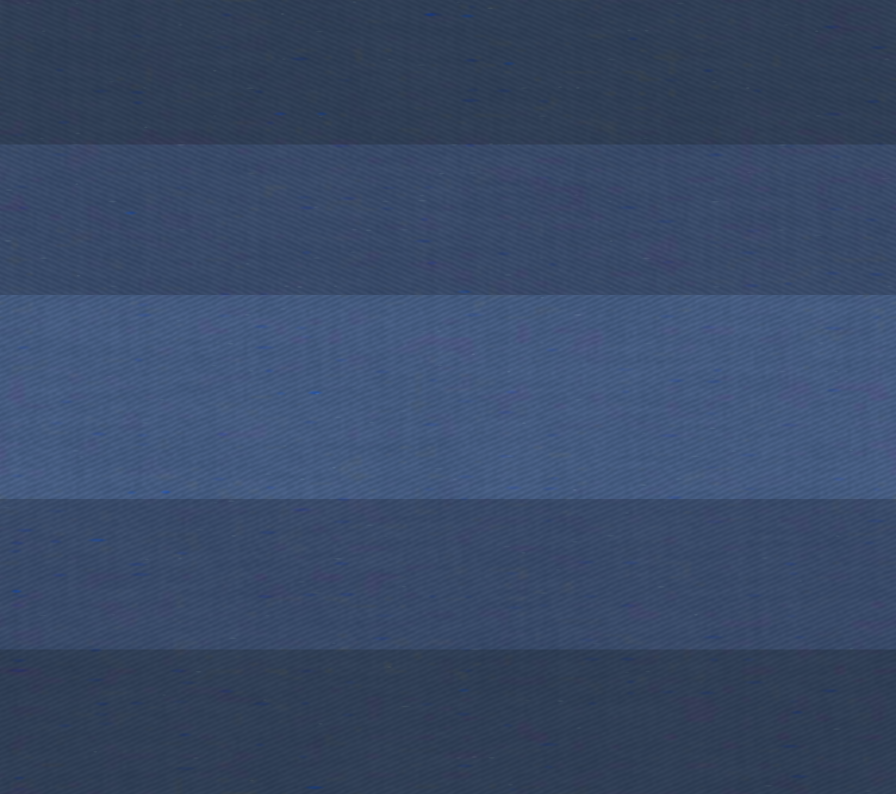
Give the GLSL for this texture, as a Shadertoy shader.

```glsl
// Blue denim twill in five horizontal bands, faded in the centre, with slubs and tinted yarns.

const float TAU = 6.28319;
const vec2 TWILL = vec2(72.0, 150.0);   // diagonal ribs across and down
const float INNER_EDGE = 0.1285;        // half height of the faded band
const float OUTER_EDGE = 0.318;         // half height of the middle bands

float hash(vec2 p) {
    return fract(sin(dot(p, vec2(127.1, 311.7))) * 43758.5453);
}

// Value noise with a whole number of cells, wrapping at the tile edges
float wrapNoise(vec2 uv, vec2 cells, float seed) {
    vec2 p = uv * cells;
    vec2 i = floor(p);
    vec2 f = fract(p);
    f = f * f * (3.0 - 2.0 * f);
    vec2 a = mod(i, cells) + seed;
    vec2 b = mod(i + 1.0, cells) + seed;
    return mix(mix(hash(a), hash(vec2(b.x, a.y)), f.x),
               mix(hash(vec2(a.x, b.y)), hash(b), f.x), f.y);
}

// Sparse horizontal flecks, at most one inside each wrapped cell
float flecks(vec2 uv, vec2 cells, float density, float seed) {
    vec2 p = uv * cells;
    vec2 id = mod(floor(p), cells) + seed;
    vec2 centre = 0.35 + 0.3 * vec2(hash(id + 3.1), hash(id + 5.7));
    vec2 radius = vec2(mix(0.14, 0.34, hash(id + 9.2)), 0.24);
    float d = length((fract(p) - centre) / radius);
    float strength = mix(0.35, 1.0, hash(id + 13.4));
    return (1.0 - smoothstep(0.2, 1.0, d)) * step(hash(id), density) * strength;
}

// Diagonal ribs broken into short stitches; slant is +1 rising, -1 falling
float twillTone(vec2 uv, float slant) {
    float wobble = wrapNoise(uv, vec2(64.0, 50.0), 11.0) - 0.5;
    float phase = TAU * (TWILL.x * uv.x - slant * TWILL.y * uv.y) + 1.6 * wobble;
    float rib = cos(phase);
    float stitch = cos(TAU * 144.0 * uv.x + 0.5 * phase * 2.0);
    return 0.32 * rib + 0.07 * stitch * (0.5 + 0.5 * rib);
}

// Fine grain, faint warp streaks and weft rows
float yarnWear(vec2 uv) {
    float grain = wrapNoise(uv, vec2(230.0, 250.0), 23.0) - 0.5;
    float warp = wrapNoise(uv, vec2(110.0, 7.0), 37.0) - 0.5;
    float weft = wrapNoise(uv, vec2(14.0, 130.0), 41.0) - 0.5;
    float cloud = wrapNoise(uv, vec2(9.0, 12.0), 53.0) - 0.5;
    return 0.5 * grain + 0.22 * warp + 0.32 * weft + 0.18 * cloud;
}

// Blends the three dyes by distance from the centre line
vec3 bandColor(float d, float aa, vec3 faded, vec3 middle, vec3 deep) {
    vec3 c = mix(faded, middle, smoothstep(-aa, aa, d - INNER_EDGE));
    return mix(c, deep, smoothstep(-aa, aa, d - OUTER_EDGE));
}

void mainImage(out vec4 fragColor, in vec2 fragCoord) {
    vec2 uv = fragCoord / iResolution.xy;
    float aa = 0.7 / iResolution.y;
    float fromCentre = abs(uv.y - 0.5);

    // Shadow and light yarn of every band
    vec3 shadow = bandColor(fromCentre, aa, vec3(0.24, 0.33, 0.47),
                            vec3(0.20, 0.27, 0.39), vec3(0.17, 0.23, 0.32));
    vec3 light = bandColor(fromCentre, aa, vec3(0.29, 0.38, 0.53),
                           vec3(0.24, 0.31, 0.43), vec3(0.20, 0.26, 0.35));

    // The weave turns over at the upper edge of the faded band
    float turn = smoothstep(-aa, aa, uv.y - 0.5 - INNER_EDGE);
    float tone = 0.5 + mix(twillTone(uv, 1.0), twillTone(uv, -1.0), turn);
    tone += yarnWear(uv);
    vec3 color = mix(shadow, light, tone);

    // Purple and olive tints gathered along a few weft rows
    float rows = wrapNoise(uv, vec2(3.0, 26.0), 61.0);
    float purple = smoothstep(0.62, 0.95, wrapNoise(uv, vec2(48.0, 84.0), 71.0));
    float olive = smoothstep(0.72, 1.0, wrapNoise(uv, vec2(60.0, 110.0), 83.0));
    color += purple * rows * vec3(0.025, -0.022, 0.004);
    color += olive * (1.0 - rows) * vec3(0.025, 0.012, -0.025);

    // Blue slubs: many faint ones, a few vivid ones, and pale loose fibres
    float faint = flecks(uv, vec2(22.0, 74.0), 0.13, 97.0);
    float vivid = flecks(uv, vec2(24.0, 80.0), 0.012, 131.0);
    float pale = flecks(uv, vec2(52.0, 140.0), 0.03, 173.0);
    color += faint * vec3(-0.04, -0.025, 0.045);
    color += vivid * vec3(-0.09, -0.01, 0.15);
    color += pale * vec3(0.05, 0.055, 0.04);

    fragColor = vec4(clamp(color, 0.0, 1.0), 1.0);
}
```
